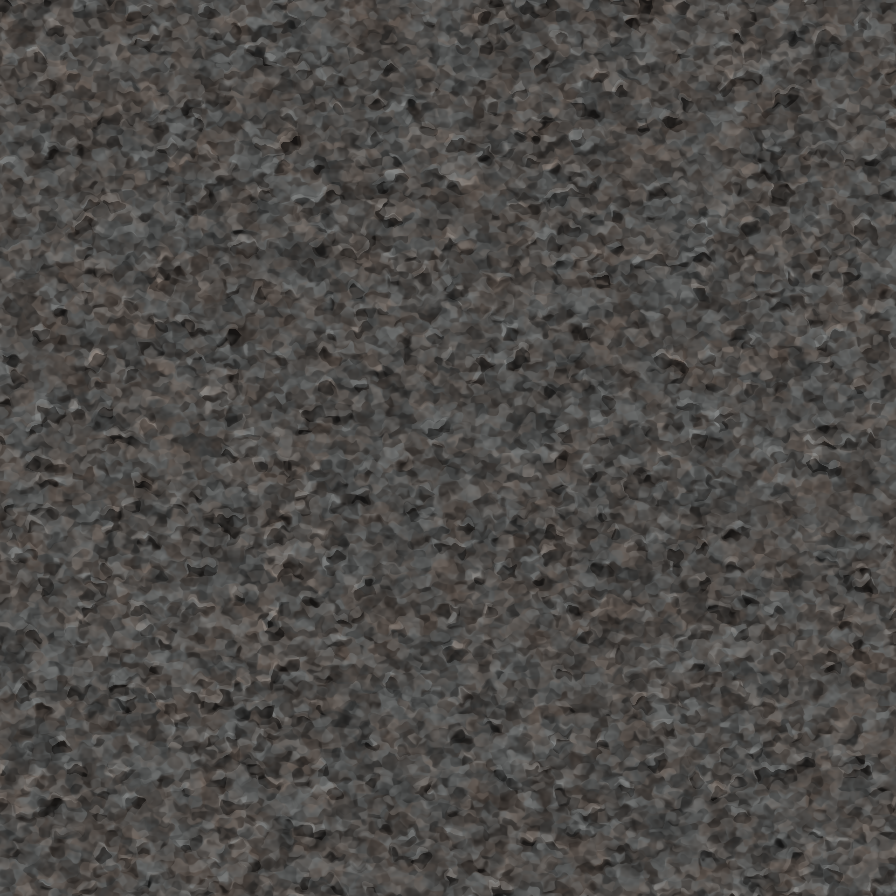
Give the GLSL for this texture, as a Shadertoy shader.

```glsl
vec3 hash3(vec2 cell, float seed) {
    vec3 q = fract(vec3(cell.xyx + seed * 17.31) * vec3(0.1031, 0.1030, 0.0973));
    q += dot(q, q.yxz + 33.33);
    return fract((q.xxy + q.yzz) * q.zyx);
}

// Smooth value noise in -1..1
float valueNoise(vec2 p, float seed) {
    vec2 cell = floor(p);
    vec2 f = fract(p);
    f = f * f * (3.0 - 2.0 * f);
    float low = mix(hash3(cell, seed).x, hash3(cell + vec2(1, 0), seed).x, f.x);
    float high = mix(hash3(cell + vec2(0, 1), seed).x, hash3(cell + vec2(1, 1), seed).x, f.x);
    return 2.0 * mix(low, high, f.y) - 1.0;
}

// Soft-edged flakes: x is tone, y is warmth, both in -1..1
vec2 flakes(vec2 p, float sharpness, float seed) {
    vec2 cell = floor(p);
    vec2 total = vec2(0.0);
    float weightSum = 0.0;
    for (int j = -1; j <= 1; j++) {
        for (int i = -1; i <= 1; i++) {
            vec2 id = cell + vec2(i, j);
            vec2 offset = id + hash3(id, seed).xy - p;
            float weight = exp(-sharpness * dot(offset, offset));
            total += weight * (2.0 * hash3(id, seed + 5.0).yz - 1.0);
            weightSum += weight;
        }
    }
    return total / max(weightSum, 1e-6);
}

// Ragged outlines for the flakes
vec2 roughen(vec2 uv, float scale, float amount) {
    return uv + amount * vec2(valueNoise(uv * scale, 1.0), valueNoise(uv * scale, 2.0));
}

// Sparse dark hollows
float pits(vec2 p, float seed) {
    return smoothstep(0.52, 0.85, flakes(p, 9.0, seed).x);
}

vec3 stoneColor(float tone, float warmth) {
    const vec3 coolTint = vec3(0.985, 1.0, 0.995);
    const vec3 warmTint = vec3(1.11, 0.99, 0.91);
    return tone * mix(coolTint, warmTint, warmth);
}

void mainImage(out vec4 fragColor, in vec2 fragCoord) {
    const vec2 coarseScale = vec2(58.0, 80.0);
    const vec2 fineScale = vec2(108.0, 138.0);
    const vec2 pitScale = vec2(66.0, 84.0);
    const vec2 glintShift = vec2(0.003, -0.006);

    vec2 uv = fragCoord / iResolution.y;
    vec2 p = roughen(uv, 130.0, 0.0035);

    // Overlapping flakes and fine grit
    vec2 coarse = flakes(p * coarseScale, 12.0, 3.0);
    vec2 fine = flakes(p * fineScale, 10.0, 11.0);
    float grit = valueNoise(uv * vec2(210.0, 230.0), 19.0);
    float cloud = valueNoise(uv * vec2(9.0, 14.0), 23.0);

    // Hollows with a lit rim on one side
    float pit = pits(p * pitScale, 29.0);
    float rim = pits((p + glintShift) * pitScale, 29.0) * (1.0 - pit);

    float tone = 0.298 + 0.062 * coarse.x + 0.080 * fine.x + 0.030 * grit + 0.012 * cloud;
    tone += 0.085 * rim - 0.095 * pit;
    tone = clamp(tone, 0.08, 0.58);

    // Brown patches, strongest in the dark grains
    float patches = valueNoise(uv * vec2(30.0, 38.0), 37.0);
    float warmth = 0.36 + 0.32 * coarse.y + 0.22 * fine.y + 0.25 * patches;
    warmth += 1.2 * (0.29 - tone);

    fragColor = vec4(stoneColor(tone, clamp(warmth, 0.0, 1.0)), 1.0);
}
```
